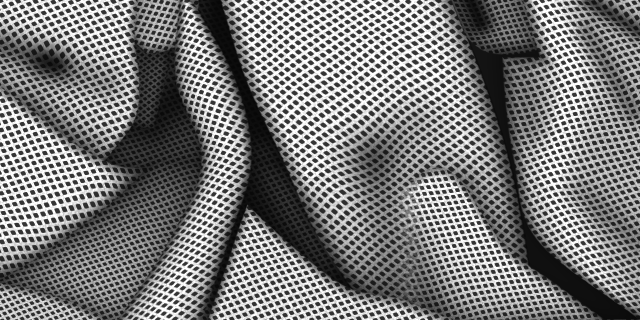
Reproduce this texture procedurally as a Shadertoy shader.

```glsl
// Draped grey mesh fabric: overlapping lit folds with diamond holes and dark gaps.

float hash(vec2 p) {
  return fract(sin(dot(p, vec2(127.1, 311.7))) * 43758.5);
}

float noise(vec2 p) {
  vec2 i = floor(p), f = fract(p);
  f = f * f * (3. - 2. * f);
  return mix(mix(hash(i), hash(i + vec2(1, 0)), f.x),
    mix(hash(i + vec2(0, 1)), hash(i + vec2(1, 1)), f.x), f.y);
}

// Smooth curve through five evenly spaced values, t in 0..1
float curve(float t, float a, float b, float c, float d, float e) {
  float s = clamp(t, 0., 1.) * 4., k = min(floor(s), 3.), f = s - k;
  vec4 v = k < 1. ? vec4(2. * a - b, a, b, c) : k < 2. ? vec4(a, b, c, d)
    : k < 3. ? vec4(b, c, d, e) : vec4(c, d, e, 2. * e - d);
  return v.y + .5 * f * (v.z - v.x + f * (2. * v.x - 5. * v.y + 4. * v.z - v.w
    + f * (3. * (v.y - v.z) + v.w - v.x)));
}

// Soft streak along the segment from ends.xy to ends.zw
float streak(vec2 p, vec4 ends, float width) {
  vec2 u = p - ends.xy, v = ends.zw - ends.xy;
  float d = length(u - v * clamp(dot(u, v) / dot(v, v), 0., 1.)) / width;
  return exp(-d * d);
}

// Diamond net: bright strands, dark holes, slight thread grain
float weave(vec2 q) {
  vec2 g = q / vec2(.036, .028);
  vec2 st = vec2(g.x + g.y, g.x - g.y);
  vec2 c = abs(fract(st) - .5), w = fwidth(st);
  float soft = clamp(.5 * max(w.x, w.y), .04, .2);
  float r = mix(max(c.x, c.y), length(c), .4);
  float grain = .86 + .28 * noise(q * 260.);
  return mix(.2, 1.06 * grain, smoothstep(.32 - soft, .32 + soft, r));
}

// Woven surface, turned and stretched by its relief
float cloth(vec2 p, float angle, float size, float light) {
  float c = cos(angle), s = sin(angle);
  vec2 q = mat2(c, -s, s, c) * p / size;
  q += light * vec2(.018, .03) + .012 * noise(p * 7.);
  return max(light, .04) * weave(q);
}

// Places a fold over the tone; inside is the distance within its edge
void lay(inout float tone, float inside, float surface, float shadow, float roll) {
  float soft = .8 / iResolution.y + .001;
  tone *= 1. - shadow * exp(-max(-inside, 0.) / .045);
  surface *= mix(.5, 1., smoothstep(0., roll, inside));
  tone = mix(tone, surface, smoothstep(-soft, soft, inside));
}

void mainImage(out vec4 fragColor, in vec2 fragCoord) {
  // x runs 0..2 to the right, y runs 0..1 downward
  vec2 p = vec2(fragCoord.x, iResolution.y - fragCoord.y) / iResolution.y;
  float x = p.x, y = p.y;

  // Shaded valley at the left and the deep central gap
  float light = .3 + .4 * smoothstep(.4, .95, y)
    - .22 * streak(p, vec4(.47, .38, .56, .3), .08);
  light *= 1. - .85 * smoothstep(.6, .68, x);
  light += .18 * streak(p, vec4(.83, .5, 1.02, .8), .06);
  float tone = cloth(p, .35, .8, light);

  // Back scrap and small fold at the top left
  lay(tone, min(.53 - x - .25 * max(y - .2, 0.), .4 - y),
    cloth(p, .1, .7, .5 - .5 * y), .1, .03);
  float hem = .14 - .9 * max(x - .46, 0.) + .1 * sin(9. * (x - .43));
  lay(tone, min(.62 - x, hem - y) * .8, cloth(p, -.45, .9, .85), .6, .03);

  // Upper left sheet
  float sheetEdge = curve(y * 2., .43, .42, .435, .42, .33);
  light = .88 - .5 * streak(p, vec4(0, .14, .17, .2), .055)
    - .3 * streak(p, vec4(.15, .2, .33, .26), .06)
    - .2 * streak(p, vec4(.1, .33, .26, .46), .06);
  lay(tone, min(sheetEdge - x, .52 - y), cloth(p, .3, 1., light), .5, .03);

  // Lower left sheet with a rounded tip, and the corner below it
  float tipTop = curve(x * 2., .27, .365, .46, .52, .52);
  float tipBottom = curve(x * 2., .875, .8, .71, .61, .49);
  light = .9 - .25 * smoothstep(.12, 0., tipBottom - y) - .35 * smoothstep(.3, .46, x);
  lay(tone, min(y - tipTop, tipBottom - y) * .8, cloth(p, .45, 1., light), .6, .035);
  lay(tone, y - curve(x * 2., .885, .91, .955, 1.02, 1.1),
    cloth(p, .3, .8, .75), .5, .03);

  // Rolled fold sweeping down from the top
  float rollLeft = curve(y, .56, .55, .63, .53, .37);
  float rollRight = curve(y, .6, .735, .785, .715, .63);
  float across = (x - rollLeft) / (rollRight - rollLeft);
  light = .45 + .5 * sin(3.14 * clamp(across * .85 + .05, 0., 1.));
  lay(tone, min(x - rollLeft, rollRight - x) * .9,
    cloth(vec2(x - .6 * rollLeft, y), -.3, .95, light), .35, .025);

  // Broad central sheet with a soft hollow
  float mainLeft = curve(y, .69, .77, .885, 1., 1.17);
  float mainRight = curve(y, 1.41, 1.51, 1.59, 1.64, 1.67);
  light = .9 - .38 * streak(p, vec4(1.17, .5, 1.24, .88), .1)
    - .2 * streak(p, vec4(1.3, .38, 1.17, .5), .08)
    - .3 * streak(p, vec4(1.46, .58, 1.53, .74), .06)
    - .3 * streak(p, vec4(.95, .66, 1.12, .92), .07)
    - .15 * smoothstep(.12, 0., mainRight - x);
  lay(tone, min(x - mainLeft, mainRight - x) * .9,
    cloth(vec2(x - .5 * mainLeft, y), .12, 1.05, light), .6, .05);

  // Deep shadow between centre and right, with a scrap at the top
  tone = mix(tone, .06, smoothstep(0., .008, x - mainRight));
  hem = curve((x - 1.44) / .26, .1, .155, .17, .165, .15);
  light = .55 - .5 * streak(p, vec4(1.47, 0, 1.5, .07), .045);
  lay(tone, min(hem - y, x - mainRight), cloth(p, .5, .8, light), 0., .05);

  // Right sheet with a bright ridge and a curved lower edge
  float rightLeft = curve(y, 1.57, 1.575, 1.607, 1.68, 2.);
  float ridgeLeft = curve(y * 2., 1.635, 1.67, 1.715, 1.74, 1.74);
  float ridge = curve(y, 1.7, 1.79, 1.73, 1.8, 1.98);
  light = .68 + .25 * exp(-pow(abs(x - ridge) / .07, 2.))
    - .2 * streak(p, vec4(1.62, .24, 1.66, .4), .07)
    - .25 * streak(p, vec4(1.83, .1, 1.98, .35), .035)
    - .2 * streak(p, vec4(1.8, .6, 2, .76), .05)
    - .45 * streak(p, vec4(1.84, 0, 2, .1), .03);
  lay(tone, min(x - rightLeft, max(y - .18, x - ridgeLeft)) * .8,
    cloth(vec2(x - .4 * ridge, y), .4, .95, light), .5, .035);

  // Tongue of cloth rising from the lower centre
  float tongueTop = curve((x - 1.22) / .71, .6, .53, .765, .9, 1.03);
  light = .88 - .4 * streak(p, vec4(1.26, .76, 1.36, .98), .08);
  float covered = tone;
  lay(covered, (y - tongueTop) * .75, cloth(p, .5, .9, light), .4, .03);
  tone = mix(tone, covered, smoothstep(1.22, 1.34, x));

  // Front fold along the bottom centre
  float frontTop = curve((x - .75) / .667, .62, .773, .898, .935, 1.);
  lay(tone, min((y - frontTop) * .75, x - rollRight - .02),
    cloth(p, .35, .95, .84), .5, .03);

  fragColor = vec4(vec3(clamp(tone + .025, 0., 1.)), 1);
}
```
